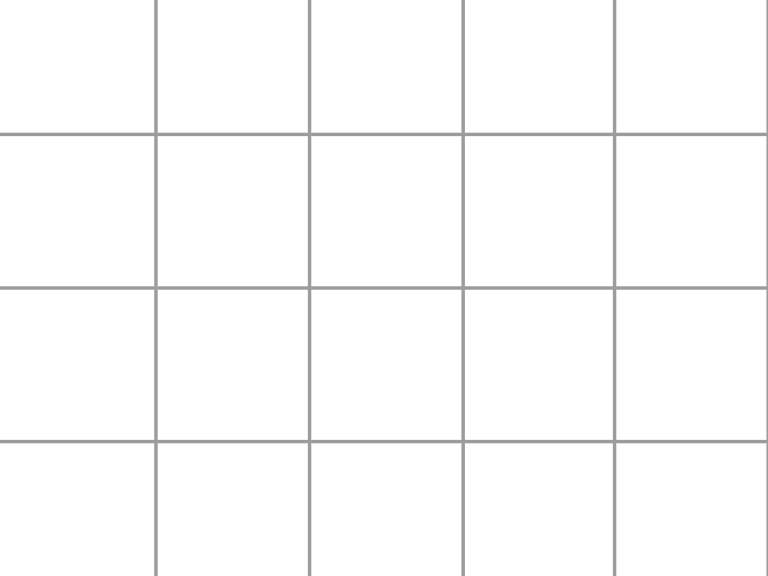
Give the GLSL for this pattern, as a WebGL 1 fragment shader.

```glsl
precision highp float;

// Plain square grid of thin grey rules on white, five columns across.
// Each rule is an antialiased band; the last two uprights sit slightly
// left of the even pitch, so the fourth column is a little narrow.

uniform vec2 u_resolution;

// Lengths are fractions of the canvas height.
const float PITCH = 0.26667;         // spacing of the rules
const float LINE_WIDTH = 0.0060;
const float EARLY_SHIFT = 0.0041;    // offset of the first uprights
const float LATE_SHIFT = 0.0003;     // offset of the remaining uprights
const float EARLY_COUNT = 3.0;
const int UPRIGHTS = 5;
const float ROW_CENTER = 0.5;        // height of the middle level rule
const vec3 PAPER_COLOR = vec3(1.0);
const vec3 LINE_COLOR = vec3(0.61);

// Share of a pixel covered by a rule at the given distance.
float ruleCoverage(float dist, float pixel) {
  return clamp((0.5 * LINE_WIDTH - dist) / pixel + 0.5, 0.0, 1.0);
}

// Distance to the nearest upright rule.
float uprightDistance(float x) {
  float nearest = 1e3;
  for (int i = 1; i <= UPRIGHTS; i++) {
    float index = float(i);
    float shift = index > EARLY_COUNT ? LATE_SHIFT : EARLY_SHIFT;
    nearest = min(nearest, abs(x - index * PITCH - shift));
  }
  return nearest;
}

// Distance to the nearest level rule.
float levelDistance(float y) {
  float cell = fract((y - ROW_CENTER) / PITCH + 0.5) - 0.5;
  return abs(cell) * PITCH;
}

void main() {
  float pixel = 1.0 / u_resolution.y;
  vec2 p = gl_FragCoord.xy * pixel;

  float ink = max(ruleCoverage(uprightDistance(p.x), pixel),
                  ruleCoverage(levelDistance(p.y), pixel));
  gl_FragColor = vec4(mix(PAPER_COLOR, LINE_COLOR, ink), 1.0);
}
```
